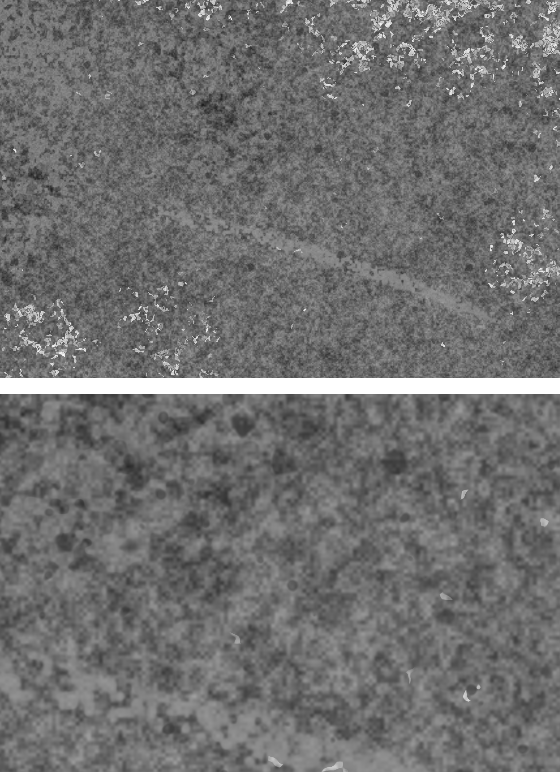
Top: the whole. Bottom: its middle third, enlarged.
Give the GLSL for this texture, as a Shadertoy shader.

```glsl
// Weathered grey concrete with mottled grain, dark pits, pale flaking paint and a long smear.

// Integer hash: two random values in 0..1 for a lattice cell
vec2 hash2(vec2 cell) {
    uvec2 q = uvec2(ivec2(cell)) * uvec2(1597u, 3812u) + uvec2(7919u, 104729u);
    q = q * 1664525u + 1013904223u;
    q.x += q.y * 1664525u;
    q.y += q.x * 1664525u;
    q ^= q >> 16u;
    q.x += q.y * 1664525u;
    q.y += q.x * 1664525u;
    q ^= q >> 16u;
    return vec2(q & 65535u) / 65535.0;
}

float noise(vec2 p) {
    vec2 i = floor(p), f = fract(p);
    f = f * f * (3.0 - 2.0 * f);
    float low = mix(hash2(i).x, hash2(i + vec2(1, 0)).x, f.x);
    float high = mix(hash2(i + vec2(0, 1)).x, hash2(i + vec2(1, 1)).x, f.x);
    return mix(low, high, f.y);
}

// Centred noise, -0.5..0.5
float grain(vec2 p) { return noise(p) - 0.5; }

// Soft elliptical region, 1 at its centre
float blob(vec2 p, vec2 centre, vec2 size) {
    return smoothstep(1.0, 0.25, length((p - centre) / size));
}

// Scattered round stains with ragged rims
float pits(vec2 p, float scale, float density) {
    vec2 q = p * scale, base = floor(q);
    float cover = 0.0;
    for (int y = -1; y <= 1; y++)
    for (int x = -1; x <= 1; x++) {
        vec2 cell = base + vec2(x, y);
        vec2 kind = hash2(cell + 311.0);
        float radius = mix(0.07, 0.17, kind.y * kind.y);
        float d = length(q - cell - hash2(cell)) + 0.13 * grain(p * 130.0);
        cover = max(cover, step(kind.x, density) * smoothstep(radius + 0.05, radius - 0.06, d)
                           * mix(0.55, 1.0, kind.y));
    }
    return cover;
}

// Angular paint chips: x is coverage, y is the shade of the chip
vec2 flakes(vec2 p, float density) {
    vec2 q = p * 92.0 + 1.3 * vec2(grain(p * 120.0), grain(p * 120.0 + 57.0));
    vec2 base = floor(q), nearest = base;
    float d1 = 9.0, d2 = 9.0;
    for (int y = -1; y <= 1; y++)
    for (int x = -1; x <= 1; x++) {
        vec2 cell = base + vec2(x, y);
        float d = length(q - cell - hash2(cell + 73.0));
        if (d < d1) { d2 = d1; d1 = d; nearest = cell; }
        else d2 = min(d2, d);
    }
    vec2 kind = hash2(nearest + 197.0);
    return vec2(step(kind.x, density) * smoothstep(0.0, 0.22, d2 - d1), mix(0.56, 0.9, kind.y));
}

// Where paint survives: upper right, right edge, lower left and a few traces
float paintDensity(vec2 p) {
    vec2 w = p + 0.09 * vec2(grain(p * 9.0), grain(p * 9.0 + 31.0));
    float area = 0.9 * smoothstep(0.66, 0.9, w.x) * smoothstep(0.72, 0.92, w.y);
    area = max(area, 0.85 * smoothstep(1.36, 1.46, w.x) * smoothstep(0.48, 0.62, w.y));
    area = max(area, blob(w, vec2(1.41, 0.31), vec2(0.14, 0.16)));
    area = max(area, 0.75 * blob(w, vec2(0.09, 0.13), vec2(0.14, 0.2)));
    area = max(area, 0.5 * blob(w, vec2(0.47, 0.1), vec2(0.18, 0.2)));
    area = max(area, 0.55 * blob(w, vec2(0.48, 1.0), vec2(0.24, 0.1)));
    float clump = smoothstep(0.46, 0.68, 0.6 * noise(p * 24.0) + 0.4 * noise(p * 50.0 + 9.0));
    return 0.004 + area * (0.06 + 0.78 * clump);
}

void mainImage(out vec4 fragColor, in vec2 fragCoord) {
    vec2 p = fragCoord / iResolution.y;
    float fine = grain(p * 290.0), medium = grain(p * 140.0 + 17.0), coarse = grain(p * 60.0 + 41.0);

    // Grainy stone
    float shade = 0.418 + 0.15 * fine + 0.17 * medium + 0.11 * coarse
                + 0.05 * grain(p * 22.0) + 0.06 * grain(p * 5.0);

    // Broken pale film and dark grime, mostly on the left
    float left = smoothstep(1.0, 0.25, p.x) * smoothstep(0.15, 0.45, p.y);
    float film = 0.5 * grain(p * 7.0 + 5.0) + 0.4 * coarse + 0.35 * medium;
    shade = mix(shade, 0.5 + 0.08 * fine, 0.75 * smoothstep(0.06, 0.17, film) * mix(0.25, 1.0, left));
    float grimeArea = max(blob(p, vec2(0.03, 0.46), vec2(0.2, 0.32)),
                          blob(p, vec2(0.58, 0.78), vec2(0.3, 0.38)));
    float grime = grain(p * 36.0 + 83.0) + 0.7 * grain(p * 95.0 + 29.0);
    shade -= 0.11 * smoothstep(0.05, 0.3, grime) * (0.2 + 0.8 * grimeArea);

    // Long pale smear, worn away toward its left end
    float along = (p.x - 0.34) / 0.99;
    float path = 0.452 - 0.311 * (p.x - 0.34) + 0.13 * (p.x - 0.34) * (1.33 - p.x);
    float halfWidth = 0.021 * smoothstep(-0.02, 0.1, along) * smoothstep(1.03, 0.88, along);
    float off = abs(p.y - path) + 0.016 * coarse + 0.012 * grain(p * 18.0);
    float wear = smoothstep(-0.2, 0.05, 0.5 * coarse + 0.5 * medium + 0.35 * along - 0.1);
    float smear = smoothstep(halfWidth + 0.004, halfWidth - 0.006, off) * wear * step(0.001, halfWidth);
    shade = mix(shade, 0.535 + 0.3 * (shade - 0.43), 0.9 * smear);

    // Dark pits, large and small
    float pitted = 0.25 + 0.75 * smoothstep(0.15, 0.6, p.y);
    float pit = max(pits(p, 15.0, 0.42 * pitted), 0.8 * pits(p + 3.7, 34.0, 0.3 * pitted + 0.2 * grimeArea));
    shade = mix(shade, 0.245 + 0.1 * fine, 0.85 * pit);

    // Paint chips
    vec2 chip = flakes(p, paintDensity(p));
    shade = mix(shade, chip.y + 0.2 * fine + 0.12 * medium, 0.92 * chip.x);

    fragColor = vec4(vec3(clamp(shade, 0.0, 1.0)), 1.0);
}
```
